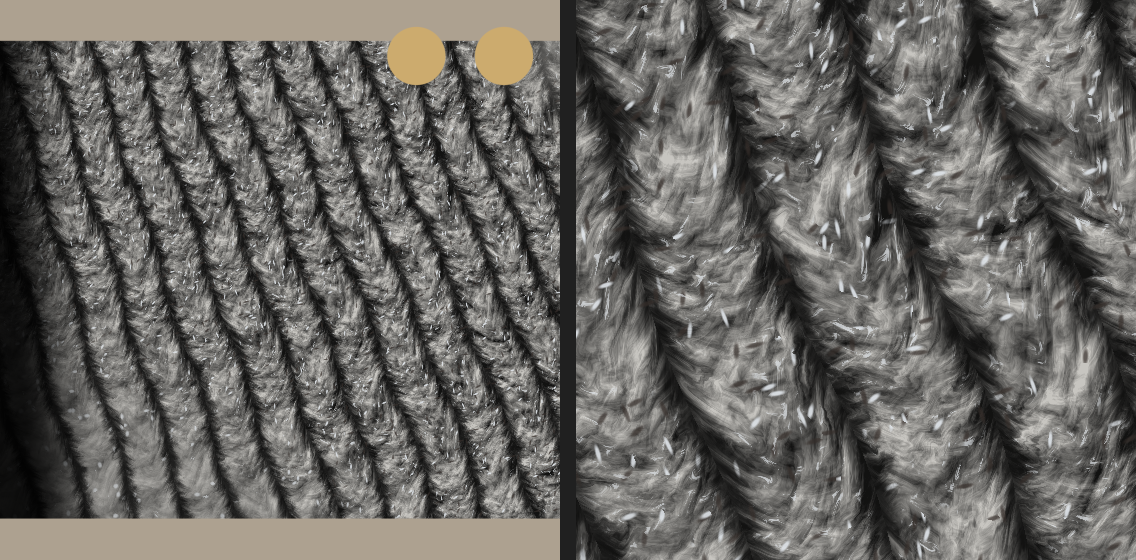
Left, the full canvas; right, a detail of the centre.
Give the GLSL for this texture, as a Shadertoy shader.

```glsl
// Draws marled grey rib knit with silver glints, framed by two beige bands and two gold discs.

const float PI = 3.14159;
const vec3 BAND = vec3(0.68, 0.63, 0.565);
const vec3 GOLD = vec3(0.80, 0.67, 0.43);
const vec3 WOOL = vec3(1.0, 0.99, 0.965);
const vec3 SILVER = vec3(0.88, 0.90, 0.92);
const vec3 TINSEL = vec3(0.21, 0.18, 0.165);

float hash(vec2 p) {
    return fract(sin(dot(p, vec2(127.1, 311.7))) * 43758.5);
}

mat2 rotation(float a) {
    return mat2(cos(a), sin(a), -sin(a), cos(a));
}

// Cellular noise: offset to the nearest point, and its random id
vec3 nearestCell(vec2 p) {
    vec2 base = floor(p);
    vec3 nearest = vec3(9.0);
    for (int j = -1; j <= 1; j++)
    for (int i = -1; i <= 1; i++) {
        vec2 cell = base + vec2(i, j);
        vec2 offset = cell + vec2(hash(cell), hash(cell + 37.0)) - p;
        if (dot(offset, offset) < dot(nearest.xy, nearest.xy))
            nearest = vec3(offset, hash(cell + 91.0));
    }
    return nearest;
}

// Layered, warped sines, about -0.8 to 0.8
float fluff(vec2 p) {
    float sum = 0.0, amp = 0.5;
    for (int i = 0; i < 5; i++) {
        p += 0.7 * sin(p.yx * 1.3 + float(i) * 2.1);
        sum += amp * sin(p.x) * cos(p.y);
        p = rotation(0.65) * p * 1.75 + 3.7;
        amp *= 0.68;
    }
    return sum;
}

// x counts ribs, y counts stitches downward; ribs lean and fan out
vec2 ribCoords(vec2 p) {
    float down = 1.0 - p.y;
    float spacing = mix(0.080, 0.089, smoothstep(0.1, 0.9, down));
    float x = (p.x - 0.0585 - 0.30 * down) / spacing;
    return vec2(x + 0.07 * sin(down * 19.0 + p.x * 11.0), down / 0.067);
}

// Elongated fleck that grows rounder as blur rises
float fleck(vec3 cell, float blur) {
    vec2 d = rotation(0.8 + 1.5 * (fract(cell.z * 57.0) - 0.5)) * cell.xy;
    float stretch = mix(4.0, 1.4, blur);
    return smoothstep(0.50, 0.15, length(d * vec2(1.0, stretch)));
}

vec3 knit(vec2 p) {
    vec2 rib = ribCoords(p);
    float down = 1.0 - p.y;
    float blur = smoothstep(0.6, 1.0, down + 0.6 * (0.45 - p.x));
    float ribId = floor(rib.x);
    float u = 2.0 * fract(rib.x) - 1.0;

    // Slanted, arched stitches, staggered from rib to rib
    float v = rib.y + hash(vec2(ribId, 5.0)) + 0.36 * u + 0.30 * u * u;
    v += 0.14 * sin(rib.y * 2.3 + ribId * 4.0);
    float lobe = sqrt(sin(PI * fract(v)));
    float stitchTone = hash(vec2(ribId, floor(v))) - 0.5;

    // Marled yarn, fibres along each arch, and fine broken strands
    float marl = fluff(vec2(u * 2.3, v * 3.6) + ribId * 7.3);
    float fibre = fluff(vec2(v * 13.0, u * 5.0) + ribId * 3.1 + marl);
    float strand = fluff(vec2(v * 21.0, u * 10.0) + ribId * 5.7);
    float contrast = mix(0.24, 0.44, smoothstep(0.25, 0.85, p.x));
    float tone = 0.59 + contrast * marl + 0.08 * stitchTone - 0.04 * u;
    tone = 0.78 * tanh(tone / 0.70);
    tone += mix(0.25, 0.07, blur) * fibre + mix(0.17, 0.03, blur) * strand;

    // Rounded profile with fuzzy dark grooves
    float edge = 0.90 + 0.12 * lobe + 0.14 * fibre - abs(u);
    tone *= mix(0.25, 1.0, smoothstep(0.0, 0.48, edge));
    tone *= mix(mix(0.6, 0.75, blur), 1.0, lobe);
    vec3 color = WOOL * clamp(tone, 0.07, 0.78);

    // Dark tinsel and silver glints, clustered in the dark yarn
    float sharp = 1.0 - blur;
    vec3 dark = nearestCell(rib * vec2(5.0, 4.5) + 40.0);
    color = mix(color, TINSEL, 0.7 * sharp * step(0.68, dark.z) * fleck(dark, 0.0));
    vec3 bright = nearestCell(rib * vec2(6.0, 4.5));
    float shown = step(0.80 + 0.22 * marl + 0.06 * blur, bright.z);
    float glint = shown * fleck(bright, blur) * mix(0.9, 0.55, blur);
    float sheen = smoothstep(0.42, 0.72, strand) * smoothstep(0.25, -0.25, marl);
    glint = max(glint, 0.65 * sharp * sheen);
    color = mix(color, SILVER, glint * smoothstep(0.0, 0.4, edge));

    // Shadow falling off at the left, pale haze in the upper right
    float light = smoothstep(-0.05, 0.10, p.x - 0.02 - 0.09 * down);
    float haze = smoothstep(0.16, 0.0, length(p - vec2(1.0, 0.91)));
    color = mix(color, WOOL * 0.6, 0.5 * haze);
    return color * mix(0.10, 1.0, light);
}

float disc(vec2 p, vec2 center, float radius, float blend) {
    return 1.0 - smoothstep(-blend, blend, length(p - center) - radius);
}

void mainImage(out vec4 fragColor, in vec2 fragCoord) {
    vec2 p = fragCoord / iResolution.xy;
    float blend = 0.8 / iResolution.y;
    float inside = smoothstep(-blend, blend, 0.4265 - abs(p.y - 0.5005));
    vec3 color = mix(BAND, knit(p), inside);
    for (int i = 0; i < 2; i++) {
        vec2 center = vec2(0.7435 + 0.1565 * float(i), 0.9);
        color = mix(color, GOLD, disc(p, center, 0.052, blend));
    }
    fragColor = vec4(color, 1.0);
}
```
